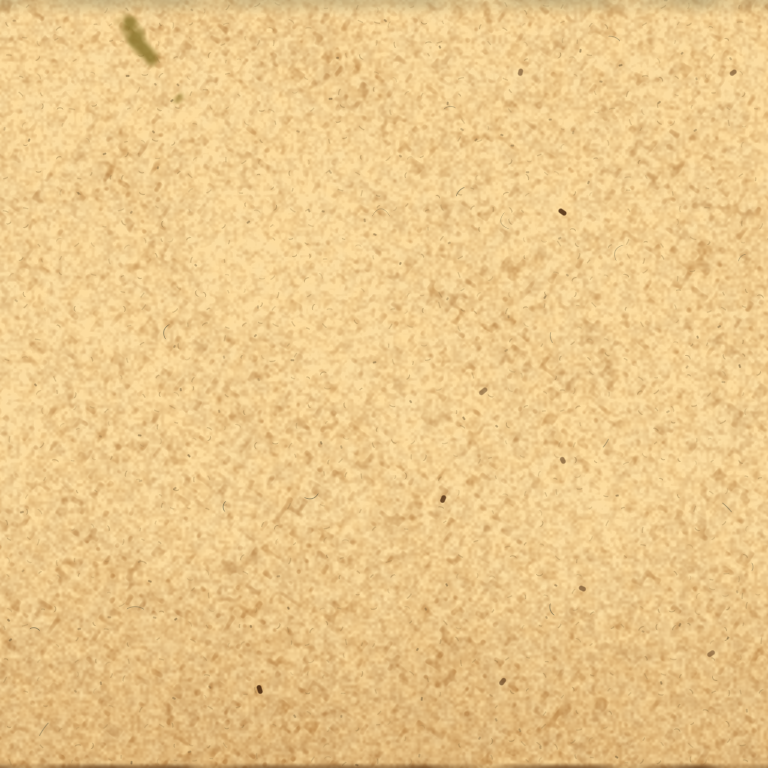
A WebGL 1 fragment shader for this texture:

```glsl
precision highp float;
// Aged buff paper: layered value noise drives a tone from pale cream to tan,
// darker towards the foot. Jittered grids scatter flecks, fibres and dark
// specks over it, with an olive stain and worn rims laid on top.

uniform vec2 u_resolution;

#define PALE vec3(0.980, 0.850, 0.608)
#define TAN vec3(0.810, 0.630, 0.390)
#define OLIVE vec3(0.50, 0.42, 0.13)
#define BASE_TONE 0.13
#define FOOT_SHADE 0.46
#define GRAIN_SCALE 150.0
#define GRAIN_DEPTH 0.95
#define PIT_DEPTH 0.60
#define MOTTLE_DEPTH 0.36
#define EDGE_SOFTNESS 0.0012

// Hashes without sine
float hash12(vec2 p) {
  vec3 q = fract(vec3(p.xyx) * 0.1031);
  q += dot(q, q.yzx + 33.33);
  return fract((q.x + q.y) * q.z);
}

vec3 hash32(vec2 p) {
  vec3 q = fract(vec3(p.xyx) * vec3(0.1031, 0.1030, 0.0973));
  q += dot(q, q.yxz + 33.33);
  return fract((q.xxy + q.yzz) * q.zyx);
}

float noise(vec2 p) {
  vec2 i = floor(p);
  vec2 f = fract(p);
  f = f * f * (3.0 - 2.0 * f);
  float low = mix(hash12(i), hash12(i + vec2(1.0, 0.0)), f.x);
  float high = mix(hash12(i + vec2(0.0, 1.0)), hash12(i + 1.0), f.x);
  return mix(low, high, f.y);
}

float fbm(vec2 p) {
  float sum = 0.0;
  float weight = 0.5;
  for (int i = 0; i < 4; i++) {
    sum += weight * noise(p);
    p = mat2(1.6, 1.2, -1.2, 1.6) * p + 17.3;
    weight *= 0.5;
  }
  return sum / 0.9375;
}

float softEdge(float d) {
  float width = max(EDGE_SOFTNESS, 0.7 / u_resolution.y);
  return 1.0 - smoothstep(-width, width, d);
}

// One bent, randomly turned stroke in some cells; size = half length, half width
float strokes(vec2 p, float cells, float chance, vec2 size, float bend, float seed) {
  vec2 cell = floor(p * cells);
  vec3 place = hash32(cell + seed);
  vec3 look = hash32(cell + seed + 71.0);
  float margin = min(0.45, (size.x + size.y) * cells * 1.3);
  vec2 q = p - (cell + mix(vec2(margin), vec2(1.0 - margin), place.xy)) / cells;
  float angle = 6.2832 * look.x;
  float c = cos(angle);
  float s = sin(angle);
  q = mat2(c, s, -s, c) * q;
  q.y += bend * (look.y - 0.5) * q.x * q.x / size.x;
  float halfLength = size.x * mix(0.4, 1.0, look.z);
  float d = length(vec2(max(abs(q.x) - halfLength, 0.0), q.y)) - size.y;
  return softEdge(d) * step(place.z, chance) * mix(0.45, 1.0, look.y);
}

float segment(vec2 p, vec2 a, vec2 b) {
  vec2 ab = b - a;
  return length(p - a - ab * clamp(dot(p - a, ab) / dot(ab, ab), 0.0, 1.0));
}

void main() {
  vec2 p = gl_FragCoord.xy / u_resolution;
  vec2 turned = mat2(0.82, 0.57, -0.57, 0.82) * p + 3.0;

  // Paper tone: grain, pits, broad mottling and the shaded foot
  float grain = 0.5 * noise(turned * GRAIN_SCALE)
              + 0.5 * noise(p * GRAIN_SCALE * 1.7 + 40.0) - 0.5;
  float mottle = fbm(turned * 7.0) - 0.5;
  float pits = smoothstep(0.62, 0.97, noise(turned * GRAIN_SCALE * 0.75 + 90.0));
  float foot = pow(smoothstep(0.48, -0.02, p.y + 0.12 * mottle), 1.5);
  float tone = BASE_TONE + FOOT_SHADE * foot + GRAIN_DEPTH * grain
             + MOTTLE_DEPTH * mottle + PIT_DEPTH * pits * (0.8 + mottle);
  vec3 color = mix(PALE, TAN, clamp(tone, -0.06, 1.3));
  color += vec3(0.012, -0.004, -0.022) * (noise(turned * 65.0) - 0.5);

  // Scattered flecks, curved fibres and dark specks
  float flecks = strokes(p, 46.0, 0.42, vec2(0.0035, 0.0007), 0.8, 5.0);
  float dots = strokes(turned, 27.0, 0.16, vec2(0.0012, 0.0012), 0.0, 23.0);
  float fibres = strokes(p, 13.0, 0.13, vec2(0.0110, 0.0005), 1.6, 47.0);
  float specks = strokes(turned, 10.0, 0.08, vec2(0.0035, 0.0030), 0.0, 31.0);
  color = mix(color, vec3(0.56, 0.45, 0.26), 0.45 * flecks);
  color = mix(color, vec3(0.45, 0.36, 0.21), 0.60 * dots);
  color = mix(color, vec3(0.36, 0.35, 0.25), 0.70 * fibres);
  color = mix(color, vec3(0.28, 0.15, 0.05), 0.95 * specks);

  // Olive stain: a ragged streak and a drop below it
  float streak = segment(p, vec2(0.165, 0.972), vec2(0.195, 0.925));
  float drop = length(p - vec2(0.233, 0.875)) + 0.004;
  float ragged = min(streak, drop) + 0.016 * (noise(p * 75.0) - 0.5);
  color = mix(color, OLIVE, 0.75 * (1.0 - smoothstep(0.001, 0.015, ragged)));

  // Worn rims: grey along the top, brown along the bottom
  float wear = noise(vec2(p.x * 22.0, 4.0));
  float topRim = smoothstep(0.975, 1.003, p.y) * mix(0.2, 0.6, wear);
  float bottomRim = (1.0 - smoothstep(0.0, 0.008, p.y)) * mix(0.15, 0.8, wear);
  color = mix(color, vec3(0.64, 0.59, 0.43), topRim);
  color = mix(color, vec3(0.38, 0.24, 0.11), bottomRim);

  gl_FragColor = vec4(clamp(color, 0.0, 1.0), 1.0);
}
```
